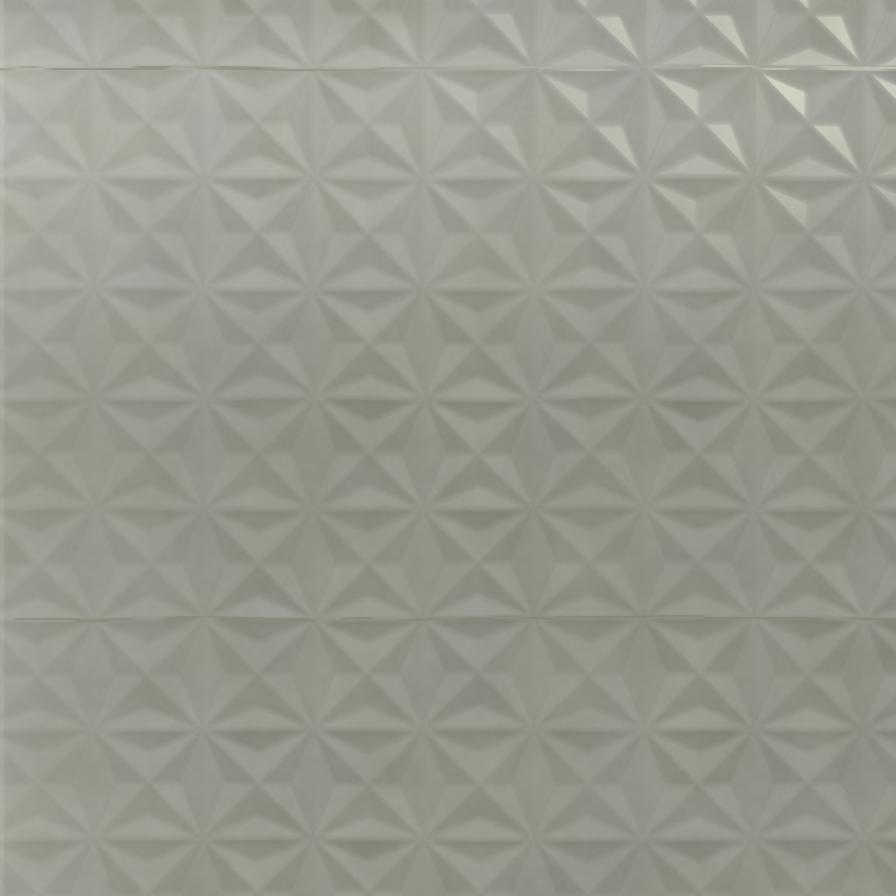
Give the GLSL for this pattern, as a WebGL 2 fragment shader.

```glsl
#version 300 es
precision highp float;
// Embossed wall tiles: eight-spoked stars of shallow facets under soft light from above.

#define REPEATS 8.14                // cells across and down
#define NODE_OFFSET vec2(0.85, 0.52) // first star, in cells from lower left
#define CREASE 0.035                // softness of the folds, in cells
#define RELIEF 0.20                 // strength of facet shading
#define SHEEN 0.95                  // strength of upper right highlights
#define JOINT_ROWS 5.0              // cells between tile joints
#define JOINT_WIDTH 0.016           // in cells
#define SHADE vec3(0.527, 0.532, 0.483)
#define LIGHT vec3(0.700, 0.703, 0.668)
#define GLINT vec3(0.83, 0.83, 0.76)

uniform vec2 u_resolution;
out vec4 fragColor;

float hash(vec2 p) {
    vec3 q = fract(vec3(p.xyx) * 0.1031);
    q += dot(q, q.yzx + 33.33);
    return fract((q.x + q.y) * q.z);
}

float noise(vec2 p) {
    vec2 i = floor(p), f = fract(p);
    f = f * f * (3.0 - 2.0 * f);
    return mix(mix(hash(i), hash(i + vec2(1, 0)), f.x),
               mix(hash(i + vec2(0, 1)), hash(i + vec2(1, 1)), f.x), f.y);
}

// Distance to the nearest cell side or diagonal: a small pyramid on each triangle.
float facetHeight(vec2 p) {
    vec2 side = 0.5 - abs(fract(p) - 0.5);
    return min(min(side.x, side.y), abs(side.x - side.y) * 0.7071);
}

vec2 facetSlope(vec2 p, float e) {
    vec2 d = vec2(e, 0.0);
    return vec2(facetHeight(p + d.xy) - facetHeight(p - d.xy),
                facetHeight(p + d.yx) - facetHeight(p - d.yx)) / (2.0 * e);
}

// Room light: bright at the top and left, dimming downwards.
float roomTone(vec2 uv) {
    float tone = 0.23 + 0.62 * smoothstep(0.50, 0.93, uv.y) * (1.0 - 0.38 * uv.x);
    tone += 0.34 * exp(-uv.x * 7.0) * (1.0 - 0.6 * uv.y);
    tone -= 0.24 * smoothstep(0.92, 1.0, uv.y) * (1.0 - 0.7 * uv.x);
    return tone + 0.2 * (1.0 - smoothstep(0.002, 0.007, uv.x));
}

void main() {
    vec2 uv = gl_FragCoord.xy / u_resolution;
    vec2 warp = vec2(noise(uv * 9.0), noise(uv * 9.0 + 40.0)) - 0.5;
    vec2 p = uv * REPEATS - NODE_OFFSET + warp * 0.035;
    float pixel = REPEATS / u_resolution.y;

    // Facet shading, with a little uneven moulding
    vec2 slope = facetSlope(p, CREASE);
    vec2 lamp = vec2(0.10 + 0.25 * smoothstep(0.5, 1.0, uv.y), 0.95);
    float moulding = 0.75 + 0.5 * noise(p * 1.3 + 7.0);
    float fade = mix(0.65, 1.0, smoothstep(0.0, 0.3, uv.x));
    float tone = roomTone(uv) + RELIEF * moulding * fade * dot(slope, lamp);

    // Crisp shadow under each horizontal fold
    float below = fract(-p.y);
    float span = smoothstep(0.08, 0.3, 0.5 - abs(fract(p.x) - 0.5));
    tone -= 0.10 * span * fade * smoothstep(0.0, 0.02 + pixel, below)
          * (1.0 - smoothstep(0.02, 0.10, below));

    // Mottled glaze and fine grain
    tone += 0.14 * (noise(uv * 22.0) - 0.5) + 0.07 * (noise(uv * 75.0) - 0.5);
    tone += 0.05 * (noise(uv * 240.0) - 0.5);
    vec3 color = mix(SHADE, LIGHT, tone);
    color += vec3(-0.004, -0.002, 0.018) * (noise(uv * 13.0 + 20.0) - 0.45);

    // Highlights on facets turned to the upper right
    vec2 gleam = normalize(vec2(mix(0.95, 0.50, uv.x), 0.75));
    float facing = pow(max(dot(slope, gleam), 0.0), 4.0);
    float reach = smoothstep(0.36, 0.92, uv.x) * smoothstep(0.68, 0.90, uv.y);
    float patchy = 0.55 + 0.6 * noise(p * 2.3 + 3.0);
    color = mix(color, GLINT, clamp(SHEEN * facing * reach * patchy, 0.0, 1.0));

    // Tile joints: worn brown at left, glossy at right
    float row = p.y - 2.0;
    float gap = abs(row - JOINT_ROWS * round(row / JOINT_ROWS));
    float joint = 1.0 - smoothstep(JOINT_WIDTH - 0.5 * pixel, JOINT_WIDTH + pixel, gap);
    float wear = smoothstep(0.25, 0.65, noise(vec2(uv.x * 30.0, floor(row))));
    float glossy = smoothstep(0.25, 0.8, uv.x) * smoothstep(0.6, 0.9, uv.y);
    color = mix(color, mix(vec3(0.51, 0.50, 0.43), GLINT, glossy), joint * wear * 0.55);

    fragColor = vec4(clamp(color, 0.0, 1.0), 1.0);
}
```
